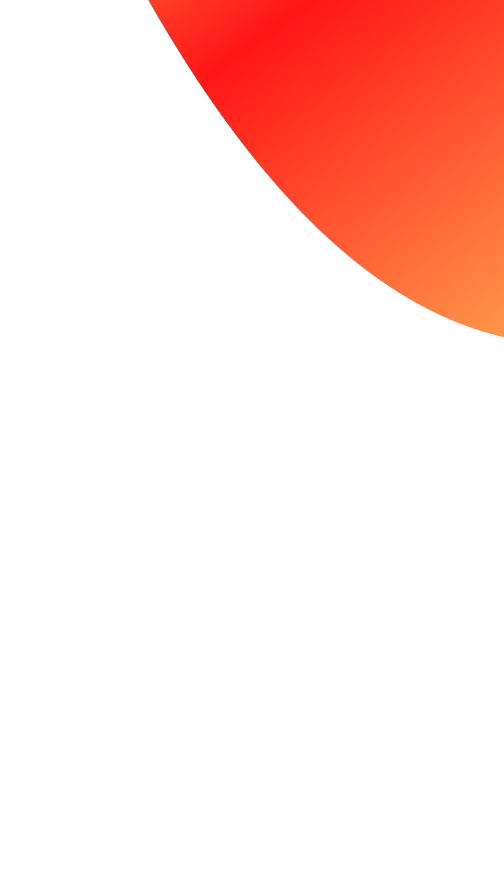
Give the GLSL for this background, as a Shadertoy shader.

```glsl
// A red-to-orange gradient blob curving out of the top right corner on white.

// Lengths are in canvas widths, measured from the top left corner.
const float CANVAS_RATIO = 16.0 / 9.0;

const vec2  EDGE_START  = vec2(0.294, 0.0);    // where the edge meets the top
const vec2  EDGE_END    = vec2(1.0, 0.669);    // where it meets the right side
const vec2  EDGE_SLOPES = vec2(1.754, 0.23);   // steepness at start and end

const vec2  GRADIENT_AXIS = vec2(0.59, 0.807);
const float RIDGE_OFFSET  = 0.3634;            // reddest line along the axis
const float FADE_BEFORE   = 0.57;              // fade length above the ridge
const float FADE_AFTER    = 0.766;             // fade length below the ridge

const vec3 PAPER  = vec3(1.0);
const vec3 RED    = vec3(1.0, 0.085, 0.085);
const vec3 ORANGE = vec3(1.0, 0.585, 0.29);

// Height of the blob's lower edge: a cubic Hermite curve.
float edgeDepth(float x) {
    vec2 span = EDGE_END - EDGE_START;
    float u = (x - EDGE_START.x) / span.x;
    float v = 1.0 - u;
    vec2 tangents = EDGE_SLOPES * span.x;
    return EDGE_START.y + span.y * u * u * (3.0 - 2.0 * u)
         + tangents.x * u * v * v - tangents.y * u * u * v;
}

// Gradient that reflects at the ridge, with its own length on each side.
vec3 blobColor(vec2 p) {
    float along = dot(p, GRADIENT_AXIS) - RIDGE_OFFSET;
    float fade = abs(along) / (along < 0.0 ? FADE_BEFORE : FADE_AFTER);
    return mix(RED, ORANGE, clamp(fade, 0.0, 1.0));
}

void mainImage(out vec4 fragColor, in vec2 fragCoord) {
    vec2 uv = fragCoord / iResolution.xy;
    vec2 p = vec2(uv.x, (1.0 - uv.y) * CANVAS_RATIO);

    // Coverage from the edge, softened over one pixel.
    float inside = edgeDepth(p.x) - p.y;
    float pixel = length(vec2(dFdx(inside), dFdy(inside)));
    float coverage = clamp(0.5 + inside / pixel, 0.0, 1.0);

    fragColor = vec4(mix(PAPER, blobColor(p), coverage), 1.0);
}
```
